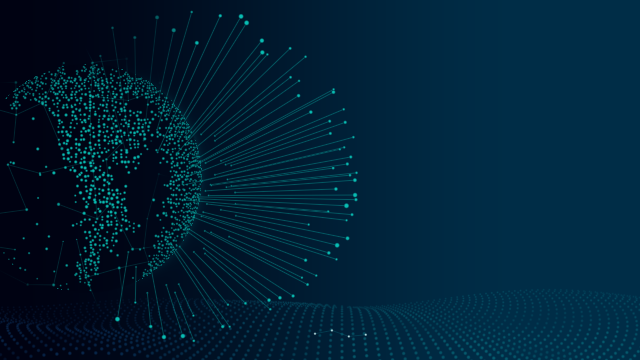
This background is drawn by a WebGL 2 fragment shader. Its source:

```glsl
#version 300 es
precision highp float;
uniform vec2 u_resolution;
out vec4 outColor;

const vec3 NIGHT = vec3(0.0, 0.008, 0.07);
const vec3 OCEAN = vec3(0.0, 0.178, 0.28);
const vec3 TEAL = vec3(0.03, 0.74, 0.70);
const vec3 WAVE_BLUE = vec3(0.04, 0.20, 0.38);
const vec3 WAVE_TEAL = vec3(0.03, 0.46, 0.52);
const vec2 GLOBE_CENTER = vec2(0.243, 0.505);
const float GLOBE_RADIUS = 0.318;
const vec2 RAY_ORIGIN = vec2(0.382, 0.456);

float hash(vec2 p) {
  vec3 q = fract(p.xyx * 0.1031);
  q += dot(q, q.yzx + 33.33);
  return fract((q.x + q.y) * q.z);
}

vec2 hash2(vec2 p) { return vec2(hash(p), hash(p + 47.3)); }

float noise(vec2 p) {
  vec2 i = floor(p), f = fract(p);
  f = f * f * (3.0 - 2.0 * f);
  return mix(mix(hash(i), hash(i + vec2(1, 0)), f.x),
             mix(hash(i + vec2(0, 1)), hash(i + vec2(1, 1)), f.x), f.y);
}

float segment(vec2 p, vec2 a, vec2 b) {
  vec2 pa = p - a, ba = b - a;
  return length(pa - ba * clamp(dot(pa, ba) / dot(ba, ba), 0.0, 1.0));
}

float cover(float dist, float radius, float px) {
  return 1.0 - smoothstep(radius - px, radius + px, dist);
}

// Share of dots kept at a place on the globe: rough continents
float landDensity(vec2 p) {
  float d = segment(p, vec2(0.05, 0.745), vec2(0.28, 0.77)) - 0.04;
  d = min(d, segment(p, vec2(0.24, 0.72), vec2(0.33, 0.63)) - 0.095);
  d = min(d, segment(p, vec2(0.22, 0.61), vec2(0.30, 0.375)) - 0.06);
  d = min(d, segment(p, vec2(0.30, 0.33), vec2(0.225, 0.25)) - 0.035);
  d = min(d, segment(p, vec2(0.38, 0.77), vec2(0.50, 0.63)) - 0.035);
  d = min(d, segment(p, vec2(0.50, 0.63), vec2(0.515, 0.42)) - 0.06);
  d = min(d, segment(p, vec2(0.515, 0.42), vec2(0.41, 0.24)) - 0.035);
  d += (noise(p * 24.0) - 0.5) * 0.06;
  return 0.03 + 0.82 * smoothstep(0.02, -0.03, d);
}

// Dots on latitude rows of a sphere, seen from the front
float globeDots(vec2 p, float px) {
  vec2 q = (p - GLOBE_CENTER) / GLOBE_RADIUS;
  float depth = sqrt(max(1.0 - dot(q, q), 0.0)), stepSize = 0.04, sum = 0.0;
  if (depth == 0.0) return 0.0;
  float row = floor(asin(q.y) / stepSize), lon = atan(q.x, depth);
  for (int k = 0; k < 9; k++) {
    float r = row + float(k / 3 - 1);
    float lonStep = stepSize / max(cos((r + 0.5) * stepSize), 0.1);
    vec2 id = vec2(floor(lon / lonStep) + float(k % 3 - 1), r);
    vec2 angle = (id + 0.15 + 0.7 * hash2(id)) * vec2(lonStep, stepSize);
    vec2 c = GLOBE_CENTER + GLOBE_RADIUS * vec2(sin(angle.x) * cos(angle.y), sin(angle.y));
    float keep = step(hash(id + 9.7), landDensity(c));
    float size = mix(0.0020, 0.0042, hash(id + 3.1)) * (0.5 + 0.5 * depth);
    sum = max(sum, keep * cover(length(p - c), size, px));
  }
  return sum * (0.65 + 0.35 * depth);
}

vec2 nodeAt(vec2 id, float cell) { return (id + 0.1 + 0.8 * hash2(id + 21.0)) * cell; }

// Loose web of nodes and links
float network(vec2 p, float cell, float px) {
  vec2 base = floor(p / cell);
  float sum = 0.0;
  for (int k = 0; k < 9; k++) {
    vec2 id = base + vec2(k % 3 - 1, k / 3 - 1);
    vec2 a = nodeAt(id, cell);
    float right = cover(segment(p, a, nodeAt(id + vec2(1, 0), cell)), 0.0005, px);
    float up = cover(segment(p, a, nodeAt(id + vec2(0, 1), cell)), 0.0005, px);
    sum = max(sum, 0.30 * right * step(0.45, hash(id + 5.0)));
    sum = max(sum, 0.30 * up * step(0.45, hash(id + 8.0)));
    sum = max(sum, 0.8 * cover(length(p - a), mix(0.001, 0.004, hash(id + 2.0)), px));
  }
  return sum;
}

// Rays fanning out of the globe, each ending in a dot
float rays(vec2 p, float px) {
  float sum = 0.0;
  for (int i = 0; i < 66; i++) {
    vec2 id = vec2(i, 13), h = hash2(id);
    float s = 2.0 * (float(i) + h.x) / 66.0 - 1.0;
    float angle = 0.1 + 1.85 * s * (0.45 + 0.55 * s * s);
    float reach = (0.43 + 0.17 * cos(angle - 0.35)) * mix(0.78, 1.04, sqrt(h.y));
    vec2 dir = vec2(cos(angle), sin(angle));
    vec2 a = RAY_ORIGIN + dir * mix(0.13, 0.29, hash(id + 4.0)), b = RAY_ORIGIN + dir * reach;
    float fade = mix(1.0, 0.45, smoothstep(1.15, 1.5, angle));
    float size = mix(0.0025, 0.0062, pow(hash(id + 7.0), 2.0));
    sum = max(sum, 0.55 * fade * cover(segment(p, a, b), 0.0006, px));
    sum = max(sum, fade * max(cover(length(p - b), size, px), 0.7 * cover(length(p - a), 0.002, px)));
  }
  return sum;
}

// Rolling floor of dots in perspective
float waveDots(vec2 p, float px) {
  float sum = 0.0;
  for (int j = 0; j < 24; j++) {
    float t = float(j) / 23.0, gap = mix(0.036, 0.016, t);
    float x = 0.95 + round((p.x - 0.95) / gap) * gap;
    float y = mix(-0.01, 0.165, t * (1.6 - 0.6 * t));
    y += 0.018 * sin(6.0 * x + 5.0 * t) + 0.012 * sin(3.0 * x - 4.0 * t + 1.0);
    float glow = mix(0.75, 0.45, t) * (0.35 + 0.65 * noise(vec2(x * 6.0, t * 5.0)));
    sum = max(sum, glow * cover(length(p - vec2(x, y)), mix(0.0042, 0.0018, t), px));
  }
  return sum;
}

vec2 sparkAt(float i) { return vec2(0.875 + 0.047 * i, 0.073 + 0.01 * sin(2.0 * i)); }

void main() {
  float px = 1.0 / u_resolution.y;
  vec2 p = gl_FragCoord.xy * px;
  float across = gl_FragCoord.x / u_resolution.x;
  vec3 color = mix(NIGHT, OCEAN, smoothstep(0.0, 0.85, across));

  // Globe body and soft rim
  float rim = length(p - GLOBE_CENTER) - GLOBE_RADIUS;
  color = mix(color, NIGHT, 0.4 * cover(rim, 0.0, px));
  color += TEAL * 0.10 * exp(-abs(rim) * 90.0) * smoothstep(0.3, 0.55, p.x);

  // Wave floor, web, rays and globe dots
  color = mix(color, mix(WAVE_BLUE, WAVE_TEAL, smoothstep(0.1, 0.6, across)), waveDots(p, px));
  float webArea = smoothstep(0.05, -0.03, rim) * smoothstep(0.48, 0.36, p.x);
  color = mix(color, TEAL, webArea * network(p, 0.095, px));
  color = mix(color, TEAL, rays(p, px));
  color = mix(color, TEAL, globeDots(p, px));

  // Small chain of pale sparks
  for (int i = 0; i < 4; i++) {
    vec2 a = sparkAt(float(i)), b = sparkAt(min(float(i) + 1.0, 3.001));
    color = mix(color, WAVE_TEAL, 0.5 * cover(segment(p, a, b), 0.0005, px));
    color = mix(color, vec3(0.8, 0.95, 0.95), cover(length(p - a), 0.0024, px));
  }
  outColor = vec4(color, 1.0);
}
```
